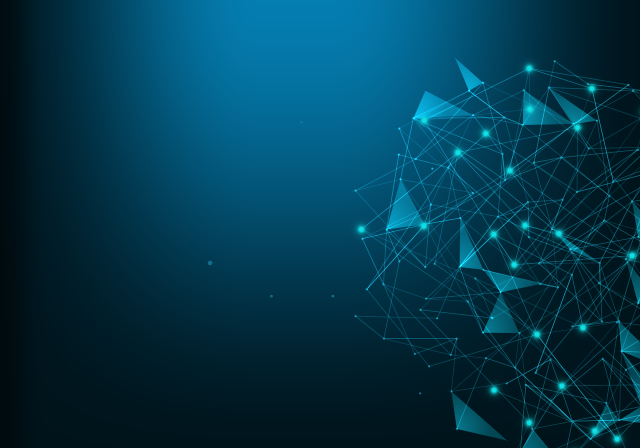
Write a Shadertoy shader that draws this background.

```glsl
const vec3 DEEP = vec3(0.0, 0.075, 0.105);
const vec3 AZURE = vec3(0.015, 0.49, 0.69);
const vec3 LINE_CYAN = vec3(0.10, 0.62, 0.70);
const vec3 FACET_CYAN = vec3(0.03, 0.52, 0.58);
const vec3 GLOW_CYAN = vec3(0.06, 0.88, 0.90);

vec2 hash2(vec2 cell, float seed) {
    vec2 q = vec2(dot(cell, vec2(127.1, 311.7)), dot(cell, vec2(269.5, 183.3)));
    return fract(sin(q + seed * 17.13) * 43758.5);
}

float coverage(float signedDist, float pixel) {
    return clamp(0.5 - signedDist / pixel, 0.0, 1.0);
}

float segmentDist(vec2 p, vec2 a, vec2 b) {
    vec2 ab = b - a;
    float t = clamp(dot(p - a, ab) / max(dot(ab, ab), 1e-6), 0.0, 1.0);
    return length(p - a - ab * t);
}

float cross2(vec2 a, vec2 b) {
    return a.x * b.y - a.y * b.x;
}

// Positive outside the directed edge, for a given winding
float edgeSide(vec2 p, vec2 a, vec2 b, float winding) {
    return -winding * cross2(normalize(b - a), p - a);
}

float triangleDist(vec2 p, vec2 a, vec2 b, vec2 c) {
    float winding = sign(cross2(b - a, c - a));
    return max(edgeSide(p, a, b, winding),
           max(edgeSide(p, b, c, winding), edgeSide(p, c, a, winding)));
}

vec2 nodeAt(vec2 cell, float size, float seed) {
    return (cell + 0.1 + 0.8 * hash2(cell, seed)) * size;
}

// The web fills an oval on the right and thins toward its rim
bool isPresent(vec2 node, vec2 cell, float seed) {
    float d = length((node - vec2(1.30, 0.42)) / vec2(0.52, 0.48));
    float density = 1.0 - smoothstep(0.80, 1.15, d);
    return hash2(cell, seed + 3.0).x < density;
}

float glowDot(vec2 p, vec2 center, float radius) {
    float r = length(p - center) / radius;
    return exp(-r * r) + 0.25 * exp(-r * r * 0.25);
}

// Returns line, facet and glow strength
vec3 network(vec2 p, float size, float seed, float facetShare, float glowShare, float pixel) {
    vec3 strength = vec3(0.0);
    vec2 home = floor(p / size);
    for (int j = -2; j <= 2; j++)
    for (int i = -2; i <= 2; i++) {
        vec2 cell = home + vec2(i, j);
        vec2 node = nodeAt(cell, size, seed);
        if (!isPresent(node, cell, seed)) continue;
        vec2 kind = hash2(cell, seed + 5.0);

        // Edges to random nearby nodes
        for (int k = 0; k < 3; k++) {
            vec2 pick = hash2(cell, seed + 7.0 + float(k));
            vec2 other = cell + floor(pick * 5.0) - 2.0;
            vec2 target = nodeAt(other, size, seed);
            if (!isPresent(target, other, seed)) continue;
            float shade = mix(0.20, 0.62, fract(pick.x * 31.0));
            strength.x += shade * coverage(segmentDist(p, node, target) - 0.0008, pixel);
        }

        // Translucent facets between adjacent nodes
        if (kind.x < facetShare) {
            vec2 east = nodeAt(cell + vec2(1, 0), size, seed);
            vec2 north = nodeAt(cell + vec2(0, 1), size, seed);
            float fade = 1.0 - 0.5 * clamp(length(p - node) / size, 0.0, 1.0);
            strength.y += fade * coverage(triangleDist(p, node, east, north), pixel);
        }

        // Small joints and bright hubs
        strength.x += 0.6 * coverage(length(p - node) - 0.0025, pixel);
        if (kind.y < glowShare) strength.z += glowDot(p, node, 0.0075);
    }
    return strength;
}

vec3 backdrop(vec2 p, float width) {
    float fall = 1.0 - smoothstep(0.0, 1.08, 1.03 - p.y);
    float left = smoothstep(-0.06, 0.58, p.x);
    float right = 1.0 - smoothstep(0.74, width + 0.04, p.x);
    return mix(DEEP, AZURE, fall * left * right) * mix(0.55, 1.0, smoothstep(0.0, 0.10, p.x));
}

void mainImage(out vec4 fragColor, in vec2 fragCoord) {
    vec2 p = fragCoord / iResolution.y;
    float pixel = 1.0 / iResolution.y;
    vec3 color = backdrop(p, iResolution.x / iResolution.y);

    // Fine mesh with facets, then a coarse mesh with hubs
    if (p.x > 0.65) {
        vec3 web = network(p, 0.076, 2.0, 0.20, 0.0, pixel);
        web += network(p, 0.112, 11.0, 0.0, 0.62, pixel);
        color += LINE_CYAN * min(web.x, 1.0) * 0.75;
        color += FACET_CYAN * min(web.y, 1.0) * 0.75;
        color = mix(color, GLOW_CYAN, min(web.z, 1.0));
    }

    // Loose specks on the open side
    float speck = coverage(length(p - vec2(0.673, 0.727)) - 0.003, pixel);
    for (int i = 0; i < 3; i++) {
        float n = float(i);
        vec2 center = vec2(0.469 + 0.137 * n, 0.413 - 0.074 * min(n, 1.0));
        speck += coverage(length(p - center) - mix(0.005, 0.003, min(n, 1.0)), pixel);
    }
    color = mix(color, vec3(0.08, 0.48, 0.60), 0.8 * min(speck, 1.0));

    fragColor = vec4(min(color, 1.0), 1.0);
}
```
